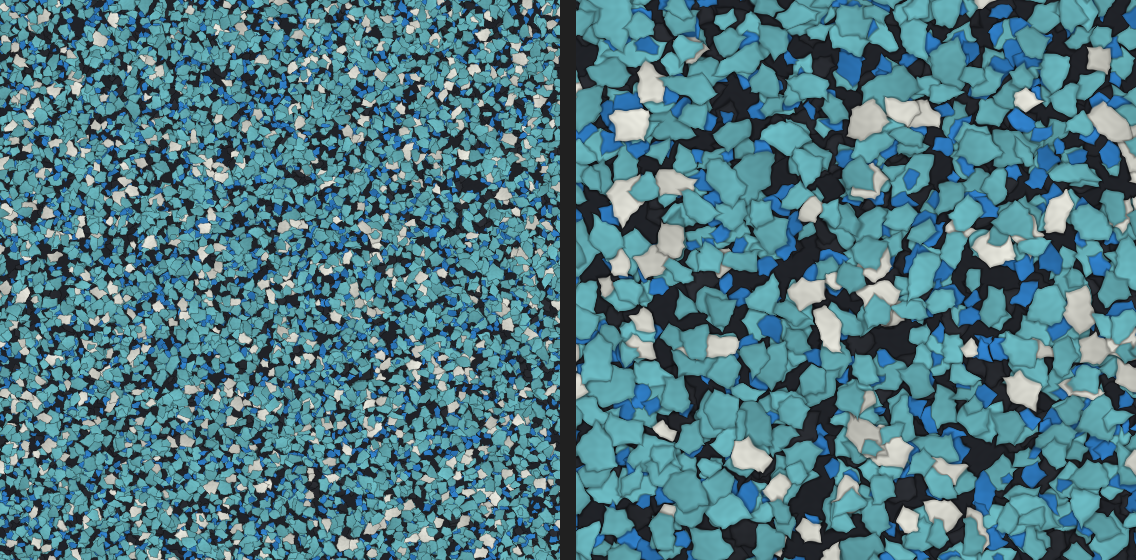
Left, the full canvas; right, a detail of the centre.
Write a Shadertoy shader that draws this texture.

```glsl
const vec3 CHARCOAL = vec3(0.125, 0.135, 0.155);
const vec3 SOOT     = vec3(0.155, 0.165, 0.185);
const vec3 TEAL     = vec3(0.385, 0.665, 0.695);
const vec3 BLUE     = vec3(0.175, 0.465, 0.730);
const vec3 CREAM    = vec3(0.815, 0.815, 0.780);

vec4 hash4(vec2 p) {
    vec4 q = fract(p.xyxy * vec4(0.1031, 0.1030, 0.0973, 0.1099));
    q += dot(q, q.wzxy + 33.33);
    return fract((q.xxyz + q.yzzw) * q.zywx);
}

vec2 rotate(vec2 p, float angle) {
    float c = cos(angle), s = sin(angle);
    return vec2(c * p.x - s * p.y, s * p.x + c * p.y);
}

// Layered sines that roughen the cut edges
vec2 ragged(vec2 p) {
    vec2 w = sin(p.yx * 310.0 + 3.0 * sin(p * 170.0));
    return p + 0.0007 * w + 0.0004 * sin(p.yx * 690.0 + w.yx * 2.0);
}

// Distance to a random five-sided chip
float chipDistance(vec2 p, float radius, float stretch, vec2 key) {
    p *= vec2(stretch, 1.0 / stretch);
    float d = -1.0;
    for (int i = 0; i < 5; i++) {
        float side = float(i);
        vec4 rnd = hash4(key + 13.7 * (side + 1.0));
        float angle = 6.2832 * (side + 0.6 * (rnd.x - 0.5)) / 5.0;
        float reach = radius * mix(0.65, 1.35, rnd.y);
        d = max(d, dot(p, vec2(cos(angle), sin(angle))) - reach);
    }
    return d;
}

// Lays one jittered grid of chips over the base colour
vec3 scatterChips(vec3 base, vec2 uv, float scale, float density,
                  float seed, vec3 tint, float pixel) {
    vec2 p = rotate(uv, seed) * scale + seed * 17.0;
    vec2 cell = floor(p);
    float soft = 0.7 * pixel * scale;
    for (int y = -1; y <= 1; y++)
    for (int x = -1; x <= 1; x++) {
        vec2 id = cell + vec2(x, y);
        vec2 key = id + seed * 31.0;
        vec4 rnd = hash4(key);
        if (rnd.x > density) continue;
        vec4 look = hash4(key + 91.7);
        vec2 q = rotate(p - id - mix(vec2(0.15), vec2(0.85), rnd.yz), 6.2832 * rnd.w);
        float radius = 0.38 * mix(0.6, 1.2, look.x);
        float d = chipDistance(q, radius, mix(0.8, 1.3, look.y), key);

        // Contact shadow, then the chip with a darker rim
        base *= mix(0.62, 1.0, smoothstep(0.0, 0.08, d));
        float rim = mix(0.82, 1.0, smoothstep(0.0, 0.09, -d));
        float tilt = 1.0 + 0.12 * dot(q, vec2(0.5, 0.8));
        vec3 face = tint * mix(0.90, 1.08, look.z) * rim * tilt;
        base = mix(base, face, smoothstep(soft, -soft, d));
    }
    return base;
}

void mainImage(out vec4 fragColor, in vec2 fragCoord) {
    float pixel = 1.0 / iResolution.y;
    vec2 uv = fragCoord * pixel;
    vec2 p = ragged(uv);

    // Layers from the dark binder upward
    vec3 color = scatterChips(CHARCOAL, p, 48.0, 0.70, 0.4, SOOT, pixel);
    color = scatterChips(color, p, 44.0, 0.86, 1.3, TEAL, pixel);
    color = scatterChips(color, p, 68.0, 0.52, 2.2, BLUE, pixel);
    color = scatterChips(color, p, 37.0, 0.64, 3.5, TEAL, pixel);
    color = scatterChips(color, p, 42.0, 0.32, 4.6, CREAM, pixel);
    color = scatterChips(color, p, 46.0, 0.50, 5.7, TEAL, pixel);

    // Fine mottling of the rubber
    float mottle = sin(uv.x * 420.0 + 2.0 * sin(uv.y * 370.0))
                 * sin(uv.y * 460.0 + 2.0 * sin(uv.x * 290.0));
    color *= 1.0 + 0.025 * mottle;
    fragColor = vec4(color, 1.0);
}
```
